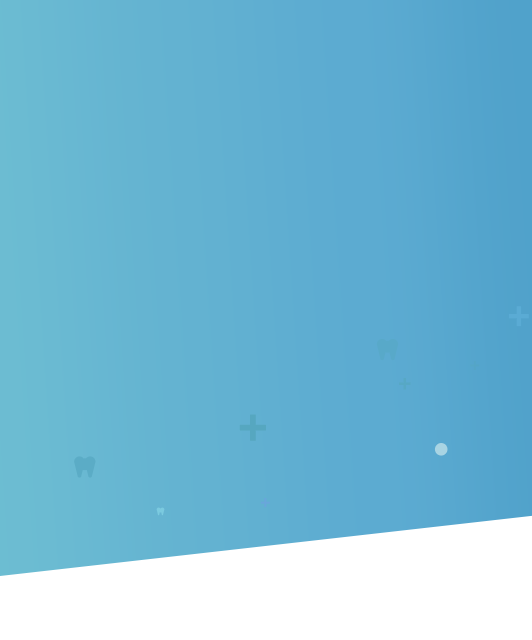
Give the GLSL for this background, as a Shadertoy shader.

```glsl
// Blue gradient panel with a slanted white foot and faint dental icons.

// Antialiased coverage of a signed distance given in canvas heights.
float cover(float d) {
    return clamp(0.5 - d * iResolution.y, 0.0, 1.0);
}

float box(vec2 p, vec2 halfSize) {
    vec2 q = abs(p) - halfSize;
    return length(max(q, 0.0)) + min(max(q.x, q.y), 0.0);
}

// Plus sign with slightly rounded arm ends.
float plusSign(vec2 p, float reach) {
    float bevel = 0.06 * reach;
    vec2 arm = vec2(reach, 0.22 * reach) - bevel;
    return min(box(p, arm), box(p, arm.yx)) - bevel;
}

// Molar: two tapered, mirrored lobes joined by a crown.
float tooth(vec2 p, float size) {
    vec2 q = vec2(abs(p.x), p.y) / size;
    float h = clamp((0.48 - q.y) / 1.3, 0.0, 1.0);
    float lobe = length(q - vec2(0.5, 0.48 - 1.3 * h)) - mix(0.5, 0.18, h);
    float crown = box(q - vec2(0.0, 0.25), vec2(0.5, 0.55));
    return min(lobe, crown) * size;
}

// Gently tilted horizontal gradient through four blues.
vec3 backdrop(vec2 uv) {
    float t = uv.x + 0.08 * (uv.y - 0.5);
    vec3 col = mix(vec3(0.425, 0.74, 0.825), vec3(0.39, 0.70, 0.82), smoothstep(-0.05, 0.38, t));
    col = mix(col, vec3(0.36, 0.67, 0.82), smoothstep(0.3, 0.72, t));
    return mix(col, vec3(0.315, 0.635, 0.795), smoothstep(0.7, 1.02, t));
}

void mainImage(out vec4 fragColor, in vec2 fragCoord) {
    vec2 uv = fragCoord / iResolution.xy;
    vec2 p = uv * vec2(0.832, 1.0);
    vec3 col = backdrop(uv);

    // Plus signs: centre, reach and opacity
    vec3 teal = vec3(0.33, 0.65, 0.74);
    col = mix(col, teal, 0.85 * cover(plusSign(p - vec2(0.3955, 0.3318), 0.0205)));
    col = mix(col, teal, 0.6 * cover(plusSign(p - vec2(0.633, 0.4005), 0.009)));
    col = mix(col, teal, 0.4 * cover(plusSign(p - vec2(0.7425, 0.429), 0.007)));
    col = mix(col, vec3(0.36, 0.68, 0.84), 0.8 * cover(plusSign(p - vec2(0.8115, 0.506), 0.0155)));
    col = mix(col, vec3(0.42, 0.64, 0.87), 0.8 * cover(plusSign(p - vec2(0.415, 0.2146), 0.007)));

    // Teeth
    col = mix(col, vec3(0.35, 0.67, 0.77), 0.9 * cover(tooth(p - vec2(0.1326, 0.2705), 0.0167)));
    col = mix(col, vec3(0.34, 0.66, 0.77), 0.65 * cover(tooth(p - vec2(0.606, 0.454), 0.0167)));
    col = mix(col, vec3(0.49, 0.80, 0.88), 0.9 * cover(tooth(p - vec2(0.251, 0.201), 0.006)));

    // Pale dot
    col = mix(col, vec3(0.66, 0.83, 0.89), cover(length(p - vec2(0.690, 0.298)) - 0.0098));

    // Slanted white foot
    col = mix(col, vec3(1.0), cover(uv.y - mix(0.1, 0.194, uv.x)));

    fragColor = vec4(col, 1.0);
}
```
